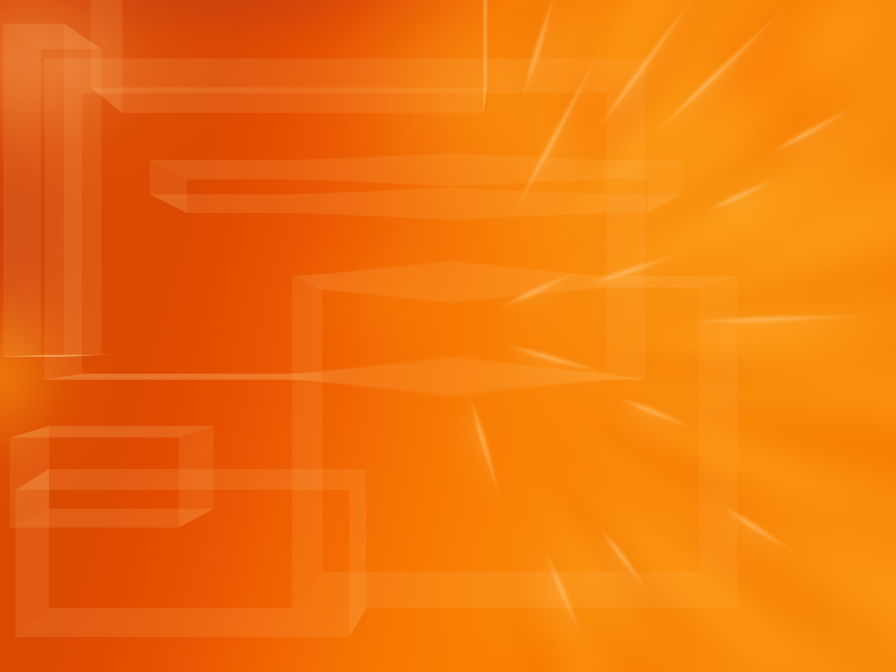
A Shadertoy shader for this background:

```glsl
const vec2 VANISH = vec2(67.2, 50.9);
const vec3 DEEP = vec3(0.86, 0.29, 0.005);
const vec3 ORANGE = vec3(0.975, 0.49, 0.01);
const vec3 AMBER = vec3(0.98, 0.605, 0.08);
const vec3 RUST = vec3(0.80, 0.25, 0.05);
const vec3 PEACH = vec3(1.0, 0.78, 0.48);

float glow(vec2 p, vec2 centre, vec2 radius) {
    vec2 q = (p - centre) / radius;
    return exp(-dot(q, q));
}

float cross2(vec2 a, vec2 b) {
    return a.x * b.y - a.y * b.x;
}

float edgeDistance(vec2 p, vec2 a, vec2 b) {
    return cross2(b - a, p - a) / max(length(b - a), 0.001);
}

// Coverage of a convex quad with either winding
float quad(vec2 p, vec2 a, vec2 b, vec2 c, vec2 d, float soft) {
    float winding = sign(cross2(c - a, d - b));
    float inside = min(
        min(edgeDistance(p, a, b) * winding, edgeDistance(p, b, c) * winding),
        min(edgeDistance(p, c, d) * winding, edgeDistance(p, d, a) * winding));
    return smoothstep(-soft, soft, inside);
}

float wallLight(float thickness) {
    return 0.6 * exp(-1.3 * thickness);
}

// Horizontal wall between two levels, swelling near the vanishing point
float levelWall(vec2 p, vec4 front, vec4 back, float y0, float y1, float swell, float soft) {
    float middle = 0.5 * (y0 + y1);
    float thickness = abs(y1 - y0);
    float flare = pow(max(0.0, 1.0 - abs(p.x - VANISH.x) / 24.0), 1.2);
    float stretch = 1.0 + 2.0 * swell * flare / max(thickness, 0.1);
    vec2 q = vec2(p.x, middle + (p.y - middle) / stretch);
    float cover = quad(q, vec2(front.x, y0), vec2(front.z, y0),
                       vec2(back.z, y1), vec2(back.x, y1), soft);
    return cover * (mix(0.15, 0.08, p.x / 133.0) + wallLight(thickness) / stretch);
}

float uprightWall(vec2 p, vec4 front, vec4 back, float x0, float x1, float soft) {
    float cover = quad(p, vec2(x0, front.y), vec2(x0, front.w),
                       vec2(x1, back.w), vec2(x1, back.y), soft);
    return cover * (mix(0.12, 0.08, p.x / 133.0) + wallLight(abs(x1 - x0)));
}

// Glassy extruded frame: rectangles hold left, bottom, right, top
vec3 addFrame(vec3 col, vec2 p, vec4 front, vec4 back, vec2 swell, float soft) {
    col = mix(col, PEACH, levelWall(p, front, back, front.y, back.y, swell.x, soft));
    col = mix(col, PEACH, levelWall(p, front, back, front.w, back.w, swell.y, soft));
    col = mix(col, PEACH, uprightWall(p, front, back, front.x, back.x, soft));
    return mix(col, PEACH, uprightWall(p, front, back, front.z, back.z, soft));
}

vec3 background(vec2 p) {
    float warm = smoothstep(22.0, 85.0, p.x + 0.3 * (50.0 - p.y));
    vec3 col = mix(DEEP, ORANGE, vec3(sqrt(warm), warm, warm));
    col = mix(col, AMBER, 0.85 * glow(p, vec2(112.0, 72.0), vec2(34.0, 40.0)));
    col = mix(col, AMBER, 0.6 * glow(p, vec2(130.0, 5.0), vec2(32.0, 24.0)));
    col = mix(col, AMBER, 0.45 * glow(p, vec2(90.0, 14.0), vec2(16.0, 12.0)));
    col = mix(col, AMBER, 0.5 * glow(p, vec2(75.0, 88.0), vec2(18.0, 14.0)));
    // Darker pools
    col = mix(col, ORANGE, 0.9 * glow(p, vec2(115.5, 88.0), vec2(9.0, 9.0)));
    col = mix(col, ORANGE, 0.8 * glow(p, vec2(87.0, 85.0), vec2(6.0, 7.0)));
    col = mix(col, ORANGE, 0.7 * glow(p, vec2(76.0, 96.0), vec2(5.0, 7.0)));
    col = mix(col, RUST, 0.85 * glow(p, vec2(31.0, 101.0), vec2(24.0, 6.0)));
    col = mix(col, RUST, 0.8 * glow(p, vec2(1.0, 66.0), vec2(9.0, 14.0)));
    // Pale haze along the left side
    col = mix(col, PEACH, 0.3 * glow(p, vec2(5.0, 91.0), vec2(13.0, 10.0)));
    col = mix(col, AMBER, 0.5 * glow(p, vec2(0.0, 44.0), vec2(8.0, 9.0)));
    return mix(col, ORANGE, 0.4 * glow(p, vec2(62.0, 55.0), vec2(14.0, 7.0)));
}

// Layered sines over angle give broad, faint beams
float faintBeams(vec2 ray) {
    float angle = atan(ray.y, ray.x);
    float reach = length(ray);
    float waves = sin(angle * 17.0 + reach * 0.05) + 0.6 * sin(angle * 31.0 - reach * 0.09);
    return waves * smoothstep(14.0, 50.0, reach) * smoothstep(0.0, 25.0, ray.x);
}

// Tapered streak with a soft fade on its clockwise side
float streak(vec2 ray, float degrees, float nearEnd, float farEnd) {
    float a = radians(degrees);
    vec2 dir = vec2(cos(a), sin(a));
    float along = (dot(ray, dir) - nearEnd) / (farEnd - nearEnd);
    float across = cross2(dir, ray);
    float taper = smoothstep(0.0, 0.4, along) * (1.0 - smoothstep(0.4, 1.0, along));
    float core = exp(-pow(across / (0.15 + 0.3 * taper), 2.0));
    float veil = (1.0 - smoothstep(-0.3, 0.3, across)) * exp(-abs(across) / 2.4);
    return taper * (0.45 * core + 0.18 * veil);
}

void mainImage(out vec4 fragColor, in vec2 fragCoord) {
    vec2 p = fragCoord / iResolution.xy * vec2(133.33, 100.0);
    float soft = 70.0 / iResolution.y;
    vec2 ray = p - VANISH;
    vec3 col = background(p) + vec3(0.006, 0.018, 0.012) * faintBeams(ray);

    // Streaks: angle in degrees, near end, far end
    vec3 streaks[15] = vec3[15](
        vec3(62, 18, 50), vec3(54, 34, 65), vec3(73, 35, 55), vec3(44, 40, 72),
        vec3(29, 53, 70), vec3(25, 7, 22), vec3(18.5, 20, 37), vec3(-15.6, 7, 26),
        vec3(-74, 9, 28), vec3(-67, 35, 51), vec3(-53, 36, 50), vec3(-33, 47, 62),
        vec3(-22, 26, 40), vec3(25, 41, 55), vec3(2, 33, 65));
    for (int i = 0; i < 15; i++) {
        vec3 s = streaks[i];
        col = mix(col, PEACH, streak(ray, s.x, s.y, s.z));
    }

    // Overlapping frames
    col = addFrame(col, p, vec4(43.5, 9.5, 109.7, 58.9), vec4(48, 14.9, 104, 57.2), vec2(0, 2.3), soft);
    col = addFrame(col, p, vec4(6.6, 43.5, 96, 91.3), vec4(12.2, 44.4, 90.3, 86.1), vec2(2.5, 0), soft);
    col = addFrame(col, p, vec4(22.3, 71.1, 101.4, 76.2), vec4(27.8, 68.3, 96.4, 73.3), vec2(1), soft);
    col = addFrame(col, p, vec4(1.5, 21.5, 26.6, 34.9), vec4(7.3, 24.3, 31.8, 36.6), vec2(0), soft);
    col = addFrame(col, p, vec4(2.3, 5.2, 52, 27.1), vec4(7.3, 9.5, 54.5, 30.2), vec2(0), soft);
    col = addFrame(col, p, vec4(0.5, 46.9, 9.5, 96.5), vec4(6.1, 47.2, 15.1, 92.7), vec2(0), soft);
    col = addFrame(col, p, vec4(13.5, 87, 72.5, 114), vec4(18.2, 83.2, 71.9, 110), vec2(0), soft);
    fragColor = vec4(clamp(col, 0.0, 1.0), 1.0);
}
```
